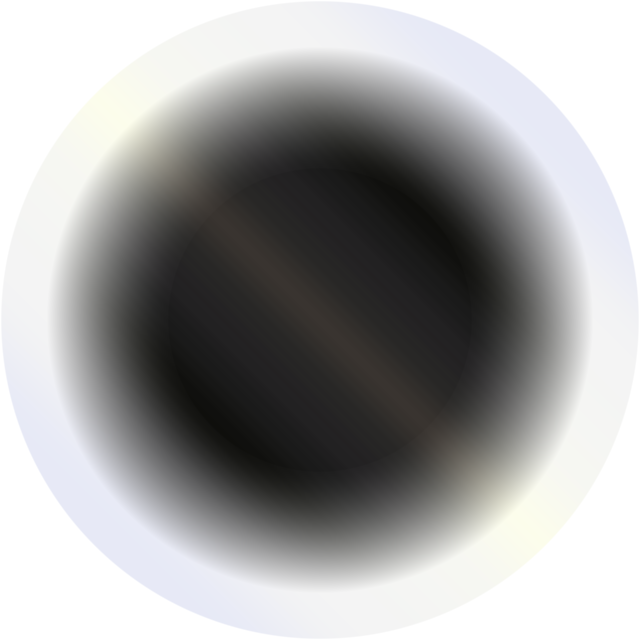
Write a WebGL 1 fragment shader that draws this background.

```glsl
precision highp float;
uniform vec2 u_resolution;

// Brushed dark metal, shaded by distance from the diagonal highlight
vec3 metalColor(float d) {
  vec3 c = mix(vec3(0.222, 0.202, 0.186), vec3(0.155, 0.152, 0.148), smoothstep(0.0, 0.07, d));
  c = mix(c, vec3(0.135, 0.130, 0.135), smoothstep(0.06, 0.12, d));
  c = mix(c, vec3(0.106, 0.106, 0.106), smoothstep(0.12, 0.165, d));
  c = mix(c, vec3(0.060, 0.060, 0.050), smoothstep(0.16, 0.23, d));
  c = mix(c, vec3(0.110, 0.110, 0.115), smoothstep(0.24, 0.33, d));
  return c + 0.002 * sin(d * 400.0);
}

// Pale rim, cream on the diagonal and lavender far from it
vec3 rimColor(float d) {
  vec3 c = mix(vec3(0.992, 0.995, 0.920), vec3(0.965, 0.968, 0.950), smoothstep(-0.03, 0.13, d));
  c = mix(c, vec3(0.955, 0.955, 0.956), smoothstep(0.10, 0.30, d));
  return mix(c, vec3(0.905, 0.915, 0.965), smoothstep(0.30, 0.46, d));
}

void main() {
  float side = min(u_resolution.x, u_resolution.y);
  vec2 p = (gl_FragCoord.xy - 0.5 * u_resolution) / side;
  float pixel = 1.0 / side;
  float radius = length(p);
  float diagonal = abs(p.x + p.y) * 0.7071;

  // Soft ring from the dark core to the rim
  float t = clamp((radius - 0.237) / 0.190, 0.0, 1.0);
  float fade = pow(t, 1.45);
  vec3 color = mix(metalColor(diagonal), rimColor(diagonal), fade);

  // Faint step at the edge of the core
  float outsideCore = smoothstep(-pixel, pixel, radius - 0.237);
  color += 0.012 * outsideCore * (1.0 - t);

  // White surround
  float outsideDisc = smoothstep(-pixel, pixel, radius - 0.498);
  gl_FragColor = vec4(mix(color, vec3(1.0), outsideDisc), 1.0);
}
```
